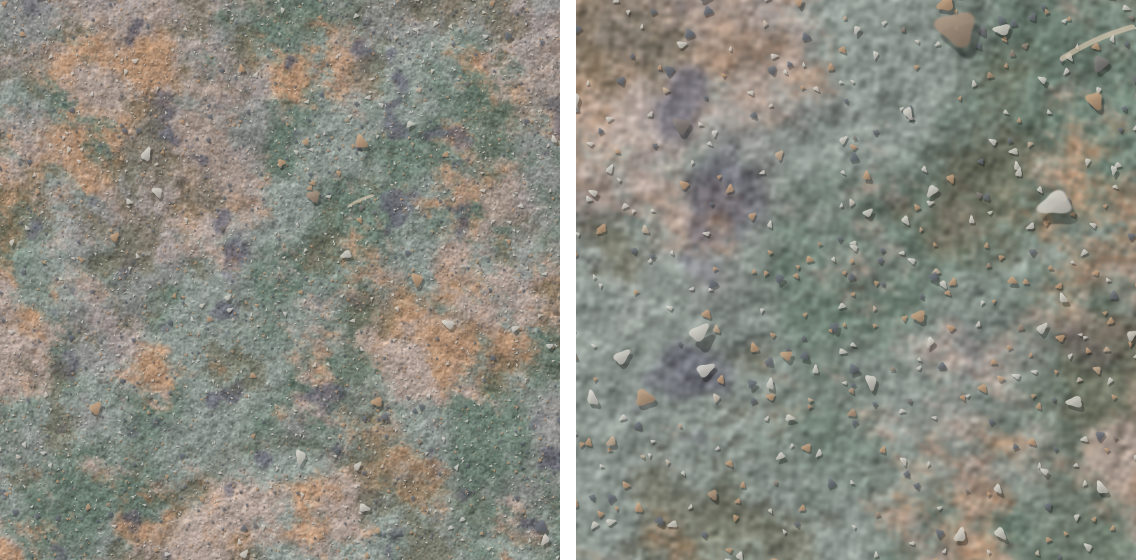
Left: the whole. Right: its middle third, enlarged.
This texture is drawn by a WebGL 2 fragment shader. Its source:

```glsl
#version 300 es
precision highp float;
// Weathered sandy ground: rough tan earth under patchy green moss, with grit, pebbles and straw.

uniform vec2 u_resolution;
out vec4 outColor;

vec3 hash3(vec2 p) {
    vec3 q = fract(vec3(p.xyx) * vec3(0.1031, 0.1030, 0.0973));
    q += dot(q, q.yxz + 33.33);
    return fract((q.xxy + q.yzz) * q.zyx);
}

float noise(vec2 p) {
    vec2 cell = floor(p), f = fract(p);
    f = f * f * (3.0 - 2.0 * f);
    float low = mix(hash3(cell).x, hash3(cell + vec2(1, 0)).x, f.x);
    float high = mix(hash3(cell + vec2(0, 1)).x, hash3(cell + vec2(1, 1)).x, f.x);
    return mix(low, high, f.y);
}

mat2 rotation(float angle) {
    float c = cos(angle), s = sin(angle);
    return mat2(c, s, -s, c);
}

float fbm(vec2 p, int octaves, float gain) {
    float sum = 0.0, total = 0.0, amplitude = 1.0;
    mat2 turn = rotation(0.6);
    for (int i = 0; i < octaves; i++) {
        sum += amplitude * noise(p);
        total += amplitude;
        amplitude *= gain;
        p = turn * p * 2.03 + 17.3;
    }
    return sum / total;
}

// Broad creases running down to the right
float folds(vec2 p) {
    vec2 q = rotation(0.7) * (p + 0.06 * fbm(p * 7.0, 4, 0.5));
    return abs(2.0 * noise(q * vec2(2.2, 5.0) + 31.0) - 1.0);
}

float roughness(vec2 p) {
    return fbm(p * 9.0 + 5.0, 6, 0.64);
}

// Scattered angular grains: x = coverage, y = random tone, z = facing to the light
vec3 grains(vec2 p, float scale, float density, float radius, float pixel) {
    p *= scale;
    vec2 home = floor(p);
    vec3 result = vec3(0.0);
    for (int y = -1; y <= 1; y++) {
        for (int x = -1; x <= 1; x++) {
            vec2 cell = home + vec2(x, y);
            vec3 place = hash3(cell + scale), kind = hash3(cell + scale + 71.0);
            vec2 d = rotation(kind.x * 6.283) * (p - cell - place.xy);
            d.y *= 1.0 + 0.7 * kind.y;
            float size = radius * mix(0.45, 1.0, kind.z * kind.z);
            float wobble = 1.0 + 0.2 * sin(3.0 * atan(d.y, d.x + 1e-5) + 6.0 * kind.y);
            float edge = max(pixel * scale, 0.12 * size);
            float cover = 1.0 - smoothstep(-edge, edge, length(d) * wobble - size);
            cover *= step(place.z, density);
            float facing = dot(p - cell - place.xy, vec2(-0.5, 0.85)) / size;
            if (cover > result.x) result = vec3(cover, kind.y, facing);
        }
    }
    return result;
}

vec3 grainColor(float tone) {
    vec3 c = mix(vec3(0.40, 0.42, 0.45), vec3(0.72, 0.59, 0.47), smoothstep(0.18, 0.28, tone));
    return mix(c, vec3(0.79, 0.78, 0.75), smoothstep(0.48, 0.58, tone));
}

vec3 addGrains(vec3 ground, vec2 p, float scale, float density, float radius, float pixel) {
    vec2 shadowShift = vec2(-0.3, 0.5) * radius / scale;
    float shadow = grains(p + shadowShift, scale, density, radius, pixel).x;
    vec3 g = grains(p, scale, density, radius, pixel);
    ground *= 1.0 - 0.28 * shadow;
    return mix(ground, grainColor(g.y) * (1.0 + 0.14 * g.z), 0.85 * g.x);
}

// Sparse thin stalks, one at most per cell
float straw(vec2 p, float scale, float density, float pixel) {
    vec2 cell = floor(p * scale);
    vec3 kind = hash3(cell + 213.0);
    vec2 d = rotation((kind.x - 0.5) * 1.6) * (fract(p * scale) - 0.5);
    d.y += 0.5 * d.x * d.x;
    d.x -= clamp(d.x, -0.16, 0.16);
    float width = 0.008;
    return step(kind.y, density) * (1.0 - smoothstep(width, width + 1.5 * pixel * scale, length(d)));
}

void main() {
    float pixel = 1.0 / min(u_resolution.x, u_resolution.y);
    vec2 p = gl_FragCoord.xy * pixel;
    vec2 toLight = vec2(-0.5, 0.85);

    // Earth and moss tints
    float fine = fbm(p * 70.0, 3, 0.7);
    vec3 earth = mix(vec3(0.69, 0.56, 0.455), vec3(0.67, 0.61, 0.575),
                     smoothstep(0.36, 0.62, fbm(p * 11.0 + 40.0, 5, 0.65)));
    vec3 moss = mix(vec3(0.41, 0.475, 0.43), vec3(0.55, 0.585, 0.56),
                    smoothstep(0.34, 0.62, fbm(p * 8.0 + 80.0, 5, 0.6)));
    float cover = fbm(rotation(0.5) * p * vec2(4.0, 5.5) + 9.0, 7, 0.68);
    vec3 color = mix(earth, moss, smoothstep(0.42, 0.56, cover));

    // Grey dust and small slate stains
    float dust = smoothstep(0.48, 0.66, fbm(p * 5.0 + 120.0, 6, 0.6));
    color = mix(color, vec3(0.58, 0.56, 0.56), 0.65 * dust);
    float stain = smoothstep(0.70, 0.82, fbm(p * 17.0 + 150.0, 3, 0.45));
    color = mix(color, vec3(0.38, 0.38, 0.43), 0.7 * stain);

    // Relief, olive-brown hollows and fine grit
    float rough = roughness(p);
    float relief = 2.3 * (rough - roughness(p + 0.003 * toLight));
    relief += 0.40 * (folds(p) - folds(p + 0.012 * toLight));
    float hollow = smoothstep(0.46, 0.30, rough) + 0.4 * smoothstep(0.12, 0.0, folds(p));
    color = mix(color, vec3(0.41, 0.39, 0.31), 0.5 * min(hollow, 1.0));
    color *= 1.0 + 1.5 * relief + 0.32 * (fine - 0.5);
    color += 0.11 * (noise(p * 240.0) - 0.5);

    // Loose grains from specks to pebbles, then stalks
    color = addGrains(color, p, 115.0, 0.24, 0.32, pixel);
    color = addGrains(color, p, 52.0, 0.16, 0.28, pixel);
    color = addGrains(color, p, 19.0, 0.09, 0.25, pixel);
    color = mix(color, vec3(0.80, 0.75, 0.66), 0.75 * straw(p, 7.0, 0.10, pixel));

    outColor = vec4(clamp(color, 0.0, 1.0), 1.0);
}
```
